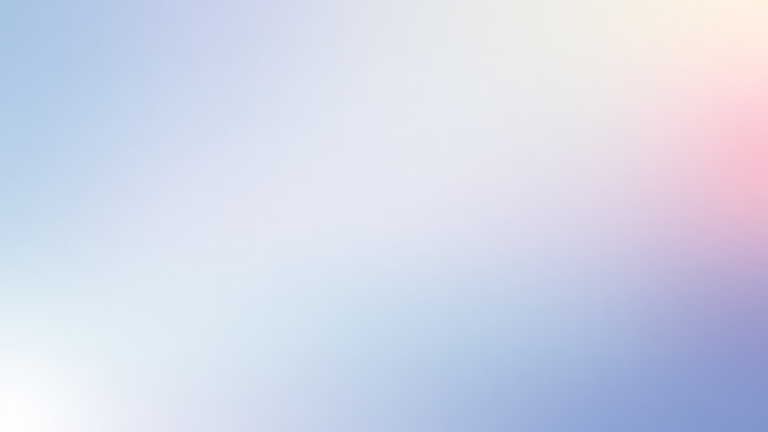
Write a WebGL 1 fragment shader that draws this background.

```glsl
precision highp float;

uniform vec2 u_resolution;

// Colour mesh: five columns from left to right, stops from top to bottom
const vec3 LEFT_TOP      = vec3(0.66, 0.77, 0.89);
const vec3 LEFT_UPPER    = vec3(0.70, 0.80, 0.91);
const vec3 LEFT_MIDDLE   = vec3(0.77, 0.85, 0.925);
const vec3 LEFT_LOWER    = vec3(0.88, 0.93, 0.96);
const vec3 LEFT_BOTTOM   = vec3(0.95, 0.96, 0.98);

const vec3 INNER_LEFT_TOP    = vec3(0.775, 0.815, 0.92);
const vec3 INNER_LEFT_UPPER  = vec3(0.81, 0.855, 0.935);
const vec3 INNER_LEFT_MIDDLE = vec3(0.875, 0.895, 0.95);
const vec3 INNER_LEFT_LOWER  = vec3(0.87, 0.92, 0.955);
const vec3 INNER_LEFT_BOTTOM = vec3(0.87, 0.89, 0.945);

const vec3 CENTRE_TOP    = vec3(0.88, 0.895, 0.925);
const vec3 CENTRE_UPPER  = vec3(0.895, 0.91, 0.945);
const vec3 CENTRE_MIDDLE = vec3(0.89, 0.905, 0.95);
const vec3 CENTRE_LOWER  = vec3(0.785, 0.855, 0.925);
const vec3 CENTRE_BOTTOM = vec3(0.73, 0.79, 0.90);

const vec3 INNER_RIGHT_TOP    = vec3(0.945, 0.935, 0.91);
const vec3 INNER_RIGHT_UPPER  = vec3(0.92, 0.91, 0.92);
const vec3 INNER_RIGHT_MIDDLE = vec3(0.86, 0.84, 0.91);
const vec3 INNER_RIGHT_LOWER  = vec3(0.70, 0.76, 0.88);
const vec3 INNER_RIGHT_BOTTOM = vec3(0.58, 0.66, 0.84);

const vec3 RIGHT_TOP    = vec3(1.00, 0.95, 0.89);
const vec3 RIGHT_UPPER  = vec3(0.99, 0.85, 0.87);
const vec3 RIGHT_MIDDLE = vec3(0.86, 0.73, 0.83);
const vec3 RIGHT_LOWER  = vec3(0.61, 0.61, 0.80);
const vec3 RIGHT_BOTTOM = vec3(0.51, 0.59, 0.80);

// Soft glows: centre in canvas fractions, radius in canvas heights
const vec3 WHITE_GLOW = vec3(1.0);
const vec2 WHITE_CENTRE = vec2(0.0, 0.0);
const float WHITE_RADIUS = 0.19;
const float WHITE_STRENGTH = 0.9;

const vec3 PINK_GLOW = vec3(1.00, 0.73, 0.79);
const vec2 PINK_CENTRE = vec2(1.0, 0.62);
const float PINK_RADIUS = 0.14;
const float PINK_STRENGTH = 0.5;

// Faint mottling: cells per canvas height and brightness range
const float GRAIN_CELLS = 54.0;
const float GRAIN_STRENGTH = 0.006;

float hash(vec2 p) {
  return fract(sin(dot(p, vec2(127.1, 311.7))) * 43758.5);
}

float valueNoise(vec2 p) {
  vec2 cell = floor(p);
  vec2 f = smoothstep(0.0, 1.0, fract(p));
  float low = mix(hash(cell), hash(cell + vec2(1.0, 0.0)), f.x);
  float high = mix(hash(cell + vec2(0.0, 1.0)), hash(cell + 1.0), f.x);
  return mix(low, high, f.y);
}

// Catmull-Rom weight of a stop at the given distance
float stopWeight(float offset) {
  float d = abs(offset);
  float near = (1.5 * d - 2.5) * d * d + 1.0;
  float far = ((-0.5 * d + 2.5) * d - 4.0) * d + 2.0;
  return d < 1.0 ? near : (d < 2.0 ? far : 0.0);
}

// Smooth curve through five evenly spaced colours, t from 0 to 1
vec3 colourCurve(vec3 a, vec3 b, vec3 c, vec3 d, vec3 e, float t) {
  float s = t * 4.0;
  float wa = stopWeight(s);
  float wb = stopWeight(s - 1.0);
  float wc = stopWeight(s - 2.0);
  float wd = stopWeight(s - 3.0);
  float we = stopWeight(s - 4.0);
  return (a * wa + b * wb + c * wc + d * wd + e * we) / (wa + wb + wc + wd + we);
}

float glow(vec2 offset, float radius) {
  return exp(-dot(offset, offset) / (radius * radius));
}

void main() {
  vec2 uv = gl_FragCoord.xy / u_resolution;
  vec2 aspect = vec2(u_resolution.x / u_resolution.y, 1.0);
  float y = 1.0 - uv.y;

  // Vertical blends, then one blend across them
  vec3 left = colourCurve(LEFT_TOP, LEFT_UPPER, LEFT_MIDDLE, LEFT_LOWER, LEFT_BOTTOM, y);
  vec3 innerLeft = colourCurve(INNER_LEFT_TOP, INNER_LEFT_UPPER, INNER_LEFT_MIDDLE,
                               INNER_LEFT_LOWER, INNER_LEFT_BOTTOM, y);
  vec3 centre = colourCurve(CENTRE_TOP, CENTRE_UPPER, CENTRE_MIDDLE, CENTRE_LOWER, CENTRE_BOTTOM, y);
  vec3 innerRight = colourCurve(INNER_RIGHT_TOP, INNER_RIGHT_UPPER, INNER_RIGHT_MIDDLE,
                                INNER_RIGHT_LOWER, INNER_RIGHT_BOTTOM, y);
  vec3 right = colourCurve(RIGHT_TOP, RIGHT_UPPER, RIGHT_MIDDLE, RIGHT_LOWER, RIGHT_BOTTOM, y);
  vec3 colour = colourCurve(left, innerLeft, centre, innerRight, right, uv.x);

  // Light at the lower left corner and the right edge
  float whiteLight = glow((uv - WHITE_CENTRE) * aspect, WHITE_RADIUS);
  float pinkLight = glow((uv - PINK_CENTRE) * aspect, PINK_RADIUS);
  colour = mix(colour, WHITE_GLOW, WHITE_STRENGTH * whiteLight);
  colour = mix(colour, PINK_GLOW, PINK_STRENGTH * pinkLight);

  // Mottling
  colour += GRAIN_STRENGTH * (valueNoise(uv * aspect * GRAIN_CELLS) - 0.5);

  gl_FragColor = vec4(clamp(colour, 0.0, 1.0), 1.0);
}
```
